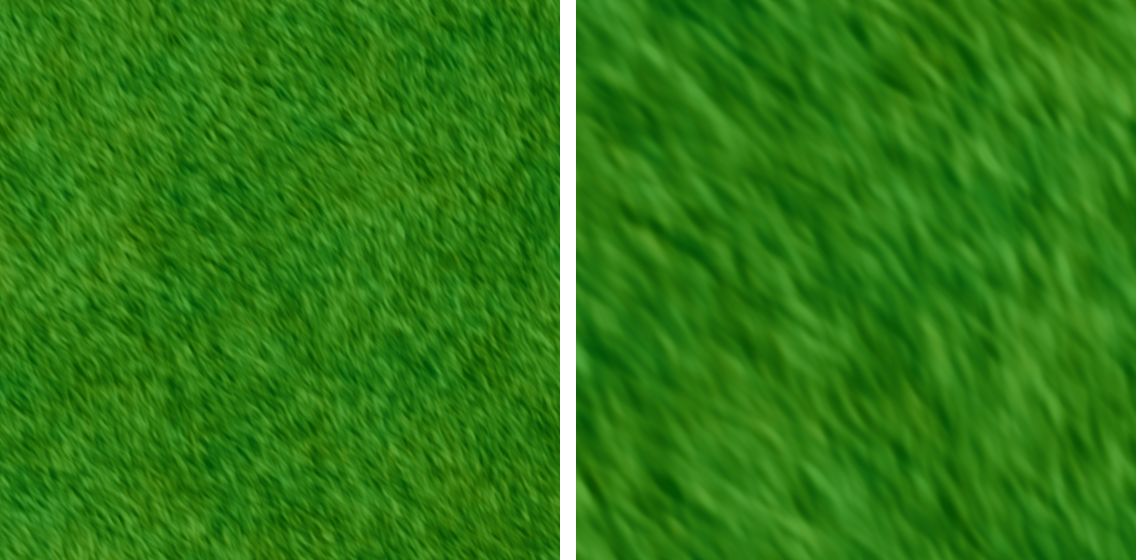
Left: the whole. Right: its middle third, enlarged.
Give the GLSL for this texture, as a WebGL 2 fragment shader.

```glsl
#version 300 es
precision highp float;
// Dense, softly focused lawn seen from above, its blades leaning to the upper left.
// Curved soft strokes, light and dark, are scattered over a grid and summed;
// the sum, with broad patches of tone and hue, picks a green from a ramp.

#define CELL 0.014          // grid spacing of the strokes
#define BLADES 4            // strokes per cell
#define HALF_LENGTH 0.026
#define HALF_WIDTH 0.0072
#define LEAN 2.16           // mean blade direction in radians
#define CONTRAST 0.98
#define PATCHES 0.75        // strength of the broad tone patches
#define DARK vec3(0.02, 0.315, 0.003)
#define MIDDLE vec3(0.172, 0.482, 0.056)
#define LIGHT vec3(0.335, 0.640, 0.205)

uniform vec2 u_resolution;
out vec4 fragColor;

// Three random values from 0 to 1 for an integer cell and index
vec3 hash3(ivec2 cell, int index) {
    uvec3 v = uvec3(ivec3(cell + 4096, index));
    v = v * 1664525u + 1013904223u;
    v.x += v.y * v.z; v.y += v.z * v.x; v.z += v.x * v.y;
    v ^= v >> 16u;
    v.x += v.y * v.z; v.y += v.z * v.x; v.z += v.x * v.y;
    return vec3(v >> 8u) / 16777216.0;
}

// Smooth value noise from -1 to 1
float noise(vec2 p, int seed) {
    ivec2 i = ivec2(floor(p));
    vec2 f = fract(p);
    f = f * f * (3.0 - 2.0 * f);
    float low = mix(hash3(i, seed).x, hash3(i + ivec2(1, 0), seed).x, f.x);
    float high = mix(hash3(i + ivec2(0, 1), seed).x, hash3(i + ivec2(1, 1), seed).x, f.x);
    return 2.0 * mix(low, high, f.y) - 1.0;
}

// Summed strokes around p: x is tone, y is hue
vec2 grass(vec2 p) {
    ivec2 home = ivec2(floor(p / CELL));
    float flow = LEAN + 0.16 * (0.5 - p.x) + 0.17 * noise(p * 7.0, 91);
    vec2 sum = vec2(0.0);
    for (int y = -2; y <= 2; y++)
    for (int x = -2; x <= 2; x++)
    for (int n = 0; n < BLADES; n++) {
        ivec2 cell = home + ivec2(x, y);
        vec3 place = hash3(cell, n);
        vec3 style = hash3(cell, n + 20);
        vec2 d = p - (vec2(cell) + place.xy) * CELL;

        // Stroke frame: u across, v along, both -1 to 1 inside
        float angle = flow + 0.6 * (style.x - 0.5);
        vec2 along = vec2(cos(angle), sin(angle));
        float size = mix(0.65, 1.0, style.z);
        float v = dot(d, along) / (HALF_LENGTH * size);
        float u = dot(d, vec2(along.y, -along.x)) / (HALF_WIDTH * size);
        u += 1.1 * (style.y - 0.5) * v * v;

        // Soft body with one brighter flank
        float body = max(0.0, 1.0 - u * u - v * v);
        body *= body;
        float tone = 2.0 * place.z - 1.0;
        sum += body * vec2(tone + 0.6 * u, fract(style.z * 37.0) - 0.5);
    }
    return sum;
}

void main() {
    vec2 p = gl_FragCoord.xy / min(u_resolution.x, u_resolution.y);
    vec2 blades = grass(p);

    // Broad patches, a little darker toward the lower right
    float patches = 0.5 * noise(p * 6.0, 51) + 0.5 * noise(p * 17.0, 52);
    float slope = 0.25 * (p.y - p.x);
    float tone = CONTRAST * blades.x + PATCHES * patches + slope;

    // Green ramp with soft limits at both ends
    float level = clamp(tone / 2.2, -1.15, 1.15);
    level -= 0.12 * level * level * level;
    vec3 color = level < 0.0 ? mix(MIDDLE, DARK, -level) : mix(MIDDLE, LIGHT, level);

    // Yellowish and bluish shifts
    float hue = 0.5 * blades.y + 0.6 * noise(p * 9.0, 53) + 0.5 * noise(p * 26.0, 54);
    color += hue * vec3(0.036, -0.004, -0.022);
    fragColor = vec4(clamp(color, 0.0, 1.0), 1.0);
}
```
